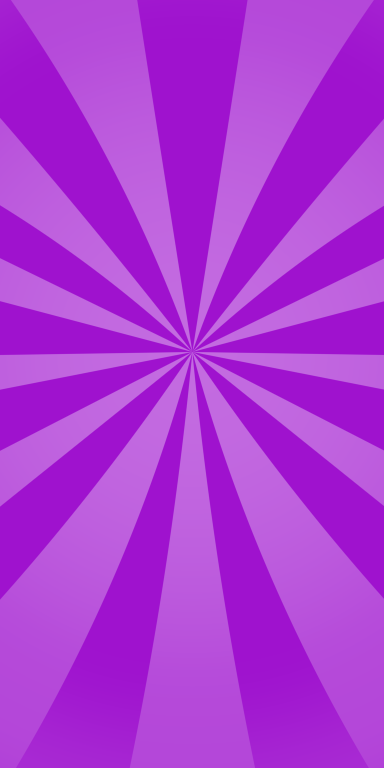
Write a Shadertoy shader that draws this background.

```glsl
// Purple sunburst: pale, gently flaring rays spread from a point above the middle.
#define CENTER vec2(0.501, 0.5417)
#define BASE_COLOR vec3(0.622, 0.072, 0.808)
#define GLOW_COLOR vec3(1.0)
#define RAY_STRENGTH 0.375
#define RAY_FADE 0.19
#define RIM_STRENGTH 0.10
#define EDGE_COUNT 13

// Ray borders in degrees from straight up, mirrored left and right.
const float edgeAngle[EDGE_COUNT] = float[](
    9.0, 19.6, 37.9, 47.0, 64.0, 75.2, 90.9,
    101.1, 117.2, 128.8, 146.0, 164.9, 174.5);

// Degrees that each border turns per canvas width of distance.
const float edgeBend[EDGE_COUNT] = float[](
    -0.1, 7.45, 1.9, 9.0, 0.0, 0.0, 0.0,
    0.0, 0.0, 0.0, -4.7, -6.7, -2.8);

// Coverage of the pale rays, toggled at each border passed.
float rayMask(vec2 p, float pixel) {
    float radius = max(length(p), 1e-4);
    float angle = atan(abs(p.x) + 1e-6, p.y);
    float mask = 0.0;
    float toggle = 1.0;
    for (int i = 0; i < EDGE_COUNT; i++) {
        float border = radians(edgeAngle[i] + edgeBend[i] * radius);
        float side = (angle - border) * radius;
        mask += toggle * smoothstep(-0.7 * pixel, 0.7 * pixel, side);
        toggle = -toggle;
    }
    return clamp(mask, 0.0, 1.0);
}

void mainImage(out vec4 fragColor, in vec2 fragCoord) {
    // One unit is the canvas width.
    vec2 p = (fragCoord - CENTER * iResolution.xy) / iResolution.x;
    float radius = length(p);

    // Rays are brightest at the hub and fade outward.
    float rayLight = max(RAY_STRENGTH - RAY_FADE * radius * radius, 0.0);
    float rays = rayMask(p, 1.0 / iResolution.x) * rayLight;
    vec3 color = mix(BASE_COLOR, GLOW_COLOR, rays);

    // Soft wash over the far corners.
    float rim = RIM_STRENGTH * smoothstep(0.8, 1.2, radius);
    color = mix(color, GLOW_COLOR, rim);

    fragColor = vec4(color, 1.0);
}
```
